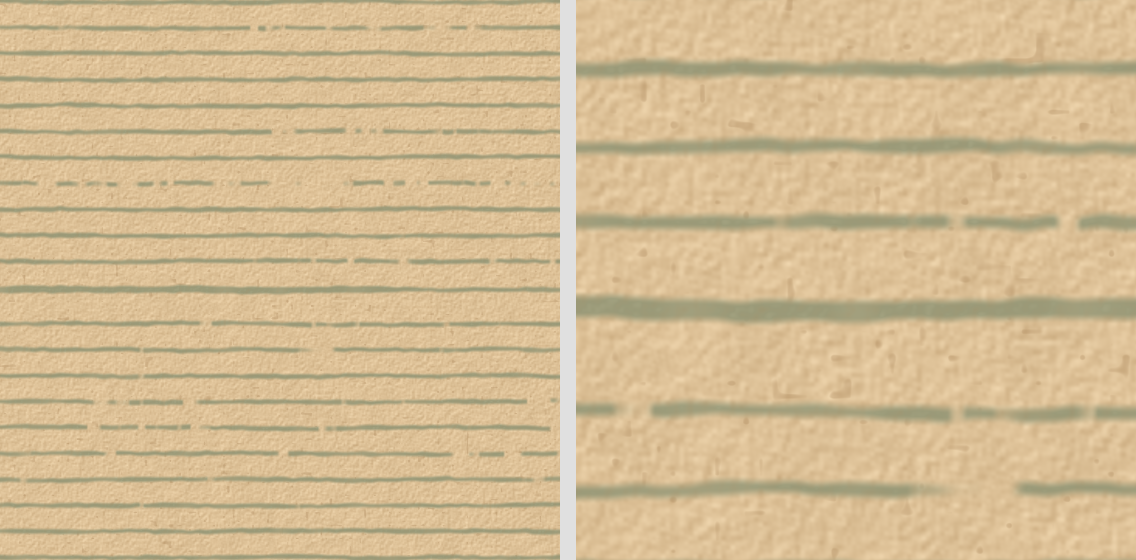
Left: the whole. Right: its middle third, enlarged.
Write a Shadertoy shader that draws this texture.

```glsl
// Sand-coloured grainy paper ruled with 22 soft grey-green horizontal lines.
// Each line wanders slightly and fades in patches; its wear sets how broken it is.
// One line is heavier, and the rows below it are shifted down by a small gap.

const int   LINES      = 22;
const float FIRST_ROW  = 0.0030;   // distance of first line from the top
const float PITCH      = 0.04635;  // spacing of the lines
const int   HEAVY_ROW  = 11;
const float HEAVY_DROP = 0.0045;   // extra drop of the heavy line
const float GAP_DROP   = 0.0192;   // extra drop of all rows below it
const float HALF_WIDTH = 0.0038;
const float HEAVY_GAIN = 0.0022;
const float SOFTNESS   = 0.0034;   // half the width of the blurred edge
const float WANDER     = 0.0034;
const float JITTER     = 0.0022;
const float GRAIN_FREQ = 190.0;
const float GRAIN_AMT  = 0.105;
const float MOTTLE_AMT = 0.028;

const vec3 PAPER = vec3(0.868, 0.757, 0.592);
const vec3 INK   = vec3(0.605, 0.602, 0.470);
const vec3 FLECK = vec3(0.680, 0.540, 0.370);

// Wear of each line from the top: below zero is unbroken, 0.5 is half gone
const float WEAR[LINES] = float[LINES](
    -0.10, 0.23, 0.03, -0.05, 0.00, 0.28, -0.10, 0.40, -0.10, 0.02, 0.20,
    -0.20, 0.12, 0.23, 0.05, 0.24, 0.23, 0.24, 0.08, 0.10, 0.04, -0.10);

// Integer hash of a lattice cell, 0 to 1
float hash(vec2 cell) {
    uvec2 q = uvec2(ivec2(cell) + 4096) * uvec2(1597u, 3821u);
    uint h = (q.x ^ (q.y << 7)) * 747796u + q.y;
    h = (h ^ (h >> 15)) * 277803u;
    h = (h ^ (h >> 13)) * 668265u;
    return float((h ^ (h >> 16)) & 65535u) / 65535.0;
}

// Smooth value noise, 0 to 1
float noise(vec2 p) {
    vec2 i = floor(p), f = p - i;
    f = f * f * (3.0 - 2.0 * f);
    return mix(mix(hash(i), hash(i + vec2(1, 0)), f.x),
               mix(hash(i + vec2(0, 1)), hash(i + vec2(1, 1)), f.x), f.y);
}

// Height of the paper fibres
float fibre(vec2 p) {
    return 0.65 * noise(p * GRAIN_FREQ) + 0.35 * noise(p * GRAIN_FREQ * 1.9 + 37.0);
}

// Distance of a line from the top edge
float rowCentre(int row) {
    float drop = row > HEAVY_ROW ? GAP_DROP : row == HEAVY_ROW ? HEAVY_DROP : 0.0;
    return FIRST_ROW + PITCH * float(row) + drop;
}

// Share of ink left along a line after wear
float inkLeft(float x, int row) {
    float seed = float(row) * 17.0 + 5.0;
    float patches = 0.6 * noise(vec2(x * 24.0, seed)) + 0.4 * noise(vec2(x * 75.0, seed + 7.0));
    float offset = (x - 0.56) / 0.12;
    float zone = row < HEAVY_ROW ? 0.65 * exp(-offset * offset)
                                : 0.75 * smoothstep(0.72, 0.98, x);
    float wear = WEAR[row] + max(WEAR[row], 0.0) * zone;
    return smoothstep(wear - 0.10, wear + 0.10, patches);
}

// Ink coverage of one line at p, with y measured from the top
float ruledLine(vec2 p, int row, float pixel) {
    float seed = float(row) * 13.0;
    float y = rowCentre(row);
    if (abs(p.y - y) > 0.018) return 0.0;
    y += WANDER * (noise(vec2(p.x * 9.0, seed)) - 0.5);
    y += JITTER * (noise(vec2(p.x * 65.0, seed + 3.0)) - 0.5);
    float halfWidth = HALF_WIDTH + 0.0016 * (noise(vec2(p.x * 38.0, seed + 6.0)) - 0.5);
    if (row == HEAVY_ROW) halfWidth += HEAVY_GAIN * (1.0 - smoothstep(0.66, 0.76, p.x));
    float soft = max(SOFTNESS, pixel);
    float body = 1.0 - smoothstep(halfWidth - soft, halfWidth + soft, abs(p.y - y));
    float strength = 0.84 + 0.30 * noise(vec2(p.x * 30.0, seed + 9.0));
    return body * min(strength, 1.0) * inkLeft(p.x, row);
}

void mainImage(out vec4 fragColor, in vec2 fragCoord) {
    vec2 p = fragCoord / iResolution.xy;
    p.y = 1.0 - p.y;
    float pixel = 1.0 / iResolution.y;

    // Paper: fibres lit from one side, over broad mottling
    float relief = fibre(p) - fibre(p + vec2(0.0026, 0.0030));
    float mottle = noise(p * 60.0 + 11.0) - 0.5;
    vec3 color = PAPER + GRAIN_AMT * relief * vec3(0.85, 1.0, 1.1) + MOTTLE_AMT * mottle;

    // Sparse dark flecks
    float fleck = smoothstep(0.87, 0.98, noise(p * vec2(115.0, 130.0) + 71.0));
    color = mix(color, FLECK, 0.35 * fleck);

    // Ruled lines, roughened by the fibres
    float ink = 0.0;
    for (int row = 0; row < LINES; row++) {
        ink = max(ink, ruledLine(p, row, pixel));
    }
    vec3 inkColor = INK + 0.5 * GRAIN_AMT * relief;
    color = mix(color, inkColor, clamp(ink * (1.0 + 0.3 * relief), 0.0, 1.0));

    fragColor = vec4(color, 1.0);
}
```
